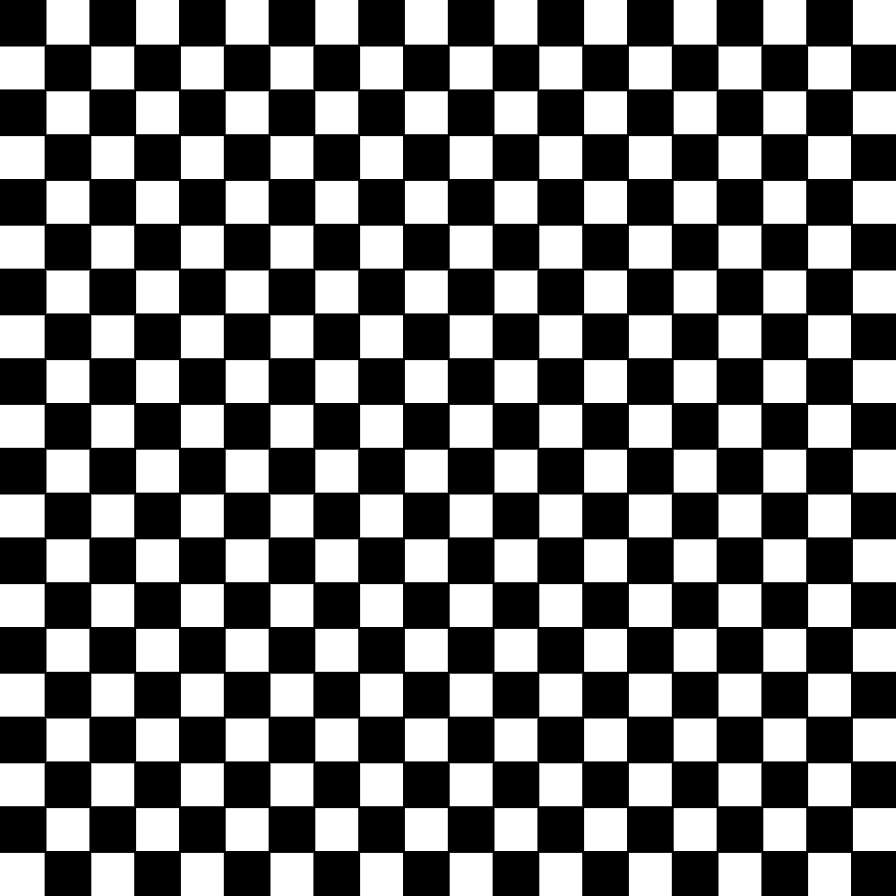
A WebGL 2 fragment shader for this pattern:

```glsl
#version 300 es
precision highp float;
// Black and white checkerboard whose squares are parted by thin black lines.

uniform vec2 u_resolution;
out vec4 fragColor;

const float CELLS = 20.0;               // squares across and down
const float LINE_WIDTH = 0.042;         // in units of one square
const vec2 SHIFT = vec2(0.017, -0.017); // board offset, in squares
const vec3 BLACK = vec3(0.0);
const vec3 WHITE = vec3(1.0);

// Distance to the nearest inner grid line; the outer border has none.
float gridDistance(vec2 p) {
    vec2 nearestLine = clamp(floor(p + 0.5), 1.0, CELLS - 1.0);
    vec2 d = abs(p - nearestLine);
    return min(d.x, d.y);
}

// 1 on light squares, 0 on dark ones; the lower left square is light.
float lightSquare(vec2 p) {
    vec2 cell = clamp(floor(p), 0.0, CELLS - 1.0);
    return 1.0 - mod(cell.x + cell.y, 2.0);
}

void main() {
    vec2 p = gl_FragCoord.xy / u_resolution * CELLS - SHIFT;
    float pixel = CELLS / min(u_resolution.x, u_resolution.y);

    // Linear coverage across one pixel smooths the edges.
    float inside = clamp((gridDistance(p) - 0.5 * LINE_WIDTH) / pixel + 0.5, 0.0, 1.0);
    fragColor = vec4(mix(BLACK, WHITE, lightSquare(p) * inside), 1.0);
}
```
